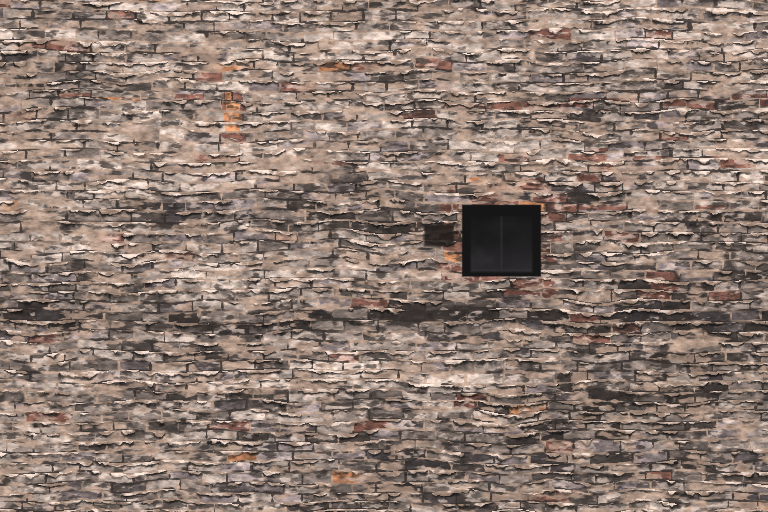
This texture is drawn by a Shadertoy shader. Its source:

```glsl
// Weathered brick wall with sagging mortar, soot bands, scattered red bricks and a small dark window.
const vec2 BRICKS = vec2(23.0, 51.0); // columns and courses over the canvas
const vec3 SOOT = vec3(0.17, 0.145, 0.135);
const vec3 GREY = vec3(0.47, 0.415, 0.385);
const vec3 PALE = vec3(0.80, 0.72, 0.67);
const vec3 VIOLET = vec3(0.46, 0.41, 0.43);
const vec3 RED = vec3(0.43, 0.26, 0.215);
const vec3 ORANGE = vec3(0.70, 0.44, 0.28);
const vec3 MORTAR = vec3(0.68, 0.565, 0.49);
const vec3 LIME = vec3(0.88, 0.79, 0.735);
const float HAZE = 0.06; // faded black level of the wall

float hash(vec2 p) {
    vec3 q = fract(p.xyx * vec3(0.1031, 0.1030, 0.0973));
    q += dot(q, q.yzx + 33.33);
    return fract((q.x + q.y) * q.z);
}

float noise(vec2 p) {
    vec2 i = floor(p), f = fract(p);
    f = f * f * (3.0 - 2.0 * f);
    return mix(mix(hash(i), hash(i + vec2(1, 0)), f.x),
               mix(hash(i + vec2(0, 1)), hash(i + vec2(1, 1)), f.x), f.y);
}

float fbm(vec2 p) {
    float sum = 0.0, amp = 0.53;
    for (int i = 0; i < 4; i++, amp *= 0.5) {
        sum += amp * noise(p);
        p = p * 2.03 + 17.3;
    }
    return sum;
}

float band(float y, float center, float width) {
    float d = (y - center) / width;
    return exp(-d * d);
}

float boxDist(vec2 p, vec2 center, vec2 halfSize) {
    vec2 d = abs(p - center) - halfSize;
    return length(max(d, 0.0)) + min(max(d.x, d.y), 0.0);
}

float fill(float d, float aa) { return smoothstep(aa, -aa, d); }

// Broad light and dark stripes across the wall
float wallShade(vec2 p) {
    float s = 0.85 * (fbm(p * vec2(2.5, 13.0) + 4.0) - 0.5);
    s += 0.13 * band(p.y, 0.68, 0.06) + 0.12 * band(p.y, 0.97, 0.07);
    s -= 0.22 * band(p.y, 0.375, 0.022) + 0.28 * band(p.y, 0.225, 0.02);
    return s - 0.13 * band(p.y, 0.57, 0.025);
}

// Chance that a brick is red or orange
float warmth(vec2 p, float windowDist, float column) {
    float w = 0.04 + 0.6 * smoothstep(0.06, 0.025, windowDist) + 0.7 * column;
    float rows = band(p.y, 0.595, 0.01) + band(p.y, 0.69, 0.01) + band(p.y, 0.8, 0.01);
    return w + rows * mix(0.15, 0.5, smoothstep(0.9, 1.1, p.x));
}

vec3 brickColor(vec2 id, float shade, float warm, float orange) {
    float tone = clamp(0.16 + 0.58 * hash(id + 3.7) + shade, 0.0, 1.0);
    vec3 c = mix(SOOT, GREY, smoothstep(0.0, 0.42, tone));
    c = mix(c, PALE, smoothstep(0.38, 0.95, tone));
    c = mix(c, VIOLET * (0.5 + tone), 0.5 * step(0.85, hash(id + 11.3)));
    vec3 fired = mix(RED, ORANGE, step(1.0 - orange, hash(id + 29.1)));
    return mix(c, fired * (0.75 + 0.5 * tone), 0.85 * step(1.0 - warm, hash(id + 51.9)));
}

vec3 wall(vec2 p, float aspect, float windowDist, float px) {
    // Wavy courses, offset by half a brick with jitter
    float y = p.y * BRICKS.y + 0.7 * (noise(p * vec2(12.0, 20.0)) - 0.5);
    float row = floor(y), aa = px * BRICKS.y * 0.6;
    float x = p.x * BRICKS.x / aspect + 0.5 * mod(row, 2.0) + 0.35 * hash(vec2(row, 7.0));
    x += 0.7 * noise(vec2(x * 0.8, row * 5.3));
    vec2 id = vec2(floor(x), row), f = vec2(x, y) - id;
    // Worn brick face
    float shade = wallShade(p), grain = fbm(p * vec2(75.0, 150.0));
    float column = fill(boxDist(p, vec2(0.455, 0.775), vec2(0.02, 0.055)), 0.008);
    vec3 c = brickColor(id, shade, warmth(p, windowDist, column), 0.12 + 0.6 * column);
    c *= 0.55 + 0.92 * grain;
    float scale = smoothstep(0.53, 0.7, fbm(p * vec2(45.0, 95.0) + 9.0) + 0.25 * shade);
    c = mix(c, LIME * (0.78 + 0.42 * grain), 0.6 * scale);
    c = mix(c, SOOT, 0.7 * smoothstep(0.56, 0.72, fbm(p * vec2(40.0, 95.0) + 41.0)));
    // Tan smears of old mortar
    float smear = smoothstep(0.55, 0.64, fbm(p * vec2(22.0, 60.0) + 73.0) + 0.15 * shade);
    c = mix(c, MORTAR * (0.7 + 0.55 * grain), 0.75 * smear);
    // Recessed joints, partly dark and partly filled
    float ragged = 0.3 * (fbm(p * vec2(90.0, 150.0) + 31.0) - 0.5);
    vec2 edge = min(f, 1.0 - f) * vec2(BRICKS.y / BRICKS.x * aspect, 1.0);
    float joint = fill(min(edge.x, edge.y) - 0.1 + ragged, aa);
    float filled = smoothstep(0.35, 0.6, noise(p * vec2(30.0, 60.0) + 5.0) + 0.5 * shade);
    c = mix(c, mix(SOOT * 0.9, MORTAR * (0.68 + 0.6 * grain), filled), 0.85 * joint);
    // Mortar that sags over the brick below and casts a broken shadow
    float ooze = fbm(vec2(p.x * 48.0, row * 3.1 + 0.7 * f.y));
    float patchy = noise(vec2(p.x * 11.0, row * 1.7 + 20.0)) + 0.1 * smoothstep(0.5, 1.2, p.x);
    float sag = 0.95 * (ooze - 0.33) * smoothstep(0.2, 0.6, patchy);
    float lip = 1.0 - sag - f.y + 0.35 * (grain - 0.5);
    float present = smoothstep(0.02, 0.14, sag);
    float shadow = 0.35 + 0.42 * smoothstep(0.25, 0.65, noise(p * vec2(40.0, 60.0) + 87.0));
    c *= 1.0 - present * shadow * smoothstep(0.38, 0.05, lip);
    vec3 ridge = mix(MORTAR, LIME, smoothstep(0.32, 0.65, grain + 0.3 * shade));
    ridge *= 0.72 + 0.58 * grain + 0.3 * shade;
    return mix(c, ridge, 0.9 * present * fill(lip, aa)) + HAZE;
}

// Dark frame and two panes, with q from -1 to 1 across the window
vec3 windowColor(vec2 q) {
    float pane = fill(boxDist(q, vec2(0.0, -0.1), vec2(0.78)), 0.04);
    float glass = 0.13 * (0.75 + 0.5 * fbm(q * 2.0)) * (1.0 - 0.35 * q.y);
    float bars = fill(min(abs(q.x), abs(q.y + 0.82)) - 0.025, 0.03);
    return vec3(1.0, 0.96, 1.0) * mix(0.09, mix(glass, 0.2, 0.65 * bars), pane);
}

void mainImage(out vec4 fragColor, in vec2 fragCoord) {
    float px = 1.0 / iResolution.y, aspect = iResolution.x * px;
    vec2 p = fragCoord * px, center = vec2(0.653 * aspect, 0.53), halfSize = vec2(0.077, 0.07);
    float d = boxDist(p, center, halfSize);
    float sootPatch = boxDist(p, center + vec2(-0.122, 0.01), vec2(0.029, 0.021));
    vec3 c = mix(wall(p, aspect, d, px), SOOT * 0.8, 0.88 * fill(sootPatch, 0.004));
    c = mix(c, windowColor((p - center) / halfSize), fill(d, px));
    fragColor = vec4(clamp(c, 0.0, 1.0), 1.0);
}
```
